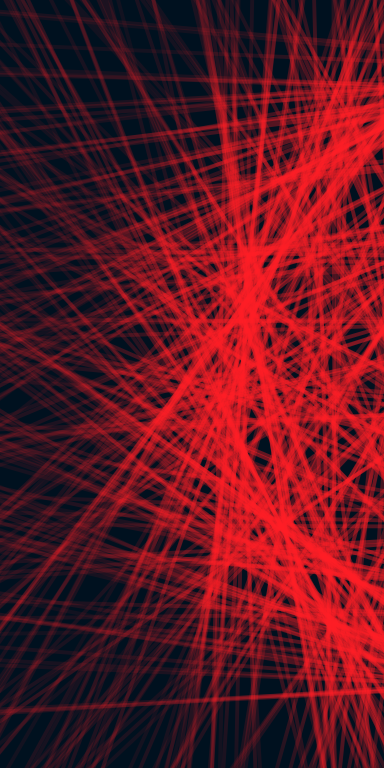
Reproduce this background procedurally as a Shadertoy shader.

```glsl
// Fans of translucent red threads, tangent to a large circle off to the right, on dark navy.

#define NIGHT vec3(0.0, 0.066, 0.122)
#define RED vec3(1.0, 0.115, 0.145)
#define CENTER vec2(0.704, 0.5)   // circle centre, in canvas heights
#define RADIUS 0.412
#define HALF_WIDTH 0.0025
#define FANS 120
#define THREADS 3
#define ANGLE_SPREAD 0.055
#define OFFSET_SPREAD 0.014
#define NEAR_ALPHA 0.34
#define FAR_ALPHA 0.10

const float PI = 3.14159265;

// Heights of the main fans at the left and right canvas edges
const vec2 MAIN_FANS[9] = vec2[9](
    vec2(0.805, 0.863), vec2(0.570, 0.831), vec2(0.570, 0.219),
    vec2(0.323, 0.167), vec2(0.167, 0.844), vec2(0.080, 0.105),
    vec2(1.050, 0.050), vec2(2.540, -0.415), vec2(-0.320, 1.050));

vec3 hash3(float n) {
    vec3 p = fract(n * vec3(0.1031, 0.1130, 0.0973));
    p += dot(p, p.yzx + 33.33);
    return fract((p.xxy + p.yzz) * p.zyx);
}

// Light left through one fan; q is relative to the circle centre
float fanTransmittance(vec2 q, float angle, float offset, float spread,
                       float alpha, float seed, float pixel) {
    float transmittance = 1.0;
    for (int i = 0; i < THREADS; i++) {
        vec3 r = hash3(seed * 7.0 + float(i) * 1.73 + 11.0);
        float a = angle + (r.x - 0.5) * ANGLE_SPREAD * spread;
        float d = offset + (r.y - 0.5) * OFFSET_SPREAD * spread;
        float dist = abs(dot(q, vec2(cos(a), sin(a))) - d);
        float cover = clamp((HALF_WIDTH - dist) / pixel + 0.5, 0.0, 1.0);
        transmittance *= 1.0 - cover * alpha * mix(0.7, 1.3, r.z);
    }
    return transmittance;
}

void mainImage(out vec4 fragColor, in vec2 fragCoord) {
    float pixel = 1.0 / iResolution.y;
    vec2 q = fragCoord * pixel - CENTER;

    // Threads thin out away from the circle
    float fade = smoothstep(RADIUS * 0.9, 0.66, length(q));
    float alpha = mix(NEAR_ALPHA, FAR_ALPHA, fade);
    float transmittance = 1.0;

    // Scattered fans: even directions, golden-ratio chord offsets crowding the rim
    for (int i = 0; i < FANS; i++) {
        float id = float(i);
        vec3 r = hash3(id + 3.7);
        float angle = PI + ((id + r.x) / float(FANS) - 0.5) * 3.3;
        float chord = fract(id * 0.618034 + 0.2 * r.y);
        float offset = RADIUS * cos(chord * 0.5 * PI);
        transmittance *= fanTransmittance(q, angle, offset, 0.4 + 1.6 * r.z,
                                          alpha, id, pixel);
    }

    // Main fans, tighter and a little brighter
    for (int i = 0; i < MAIN_FANS.length(); i++) {
        vec2 heights = MAIN_FANS[i];
        vec2 normal = normalize(vec2(heights.x - heights.y, 0.5));
        float offset = dot(vec2(0.0, heights.x) - CENTER, normal);
        transmittance *= fanTransmittance(q, atan(normal.y, normal.x), offset, 0.7,
                                          alpha * 1.4, float(i) + 150.0, pixel);
    }

    fragColor = vec4(mix(RED, NIGHT, transmittance), 1.0);
}
```
